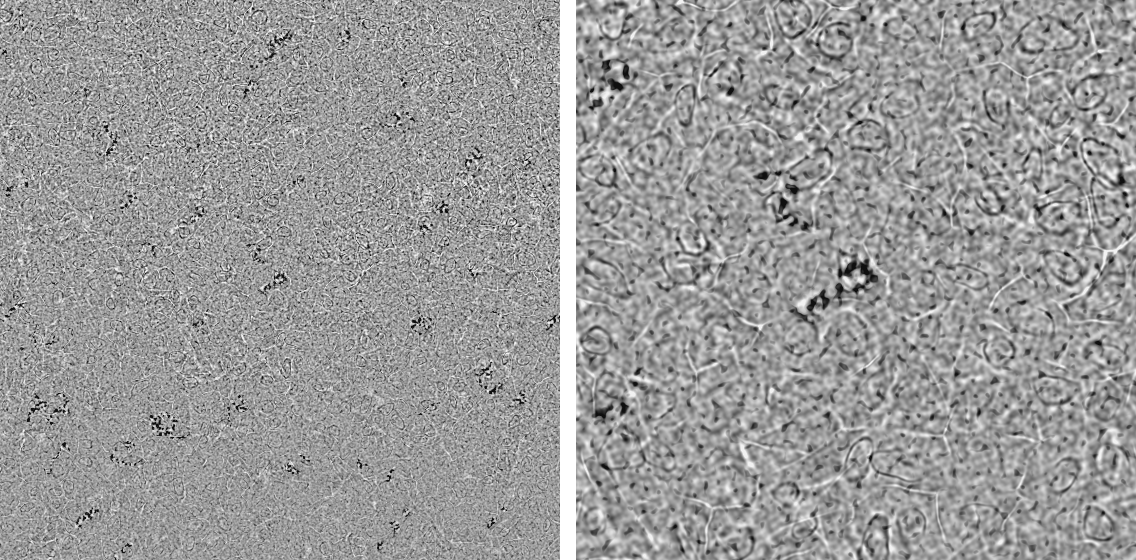
Left: the whole. Right: its middle third, enlarged.
Give the GLSL for this texture, as a three.js fragment shader.

```glsl
// Phase-contrast view of a crowded cell layer: thin-rimmed oval nuclei with nucleoli,
// bright membranes and fibres, fine sharpened grain and scattered dark debris.
// Jittered cells give the nuclei; gradient noise gives the grain and fibres.
varying vec2 vUv;

float hash(vec2 p) {
  return fract(sin(dot(p, vec2(127.1, 311.7))) * 43758.5453);
}

vec2 hash2(vec2 p) {
  return vec2(hash(p), hash(p + 57.3));
}

mat2 rotate(float angle) {
  float c = cos(angle), s = sin(angle);
  return mat2(c, -s, s, c);
}

float corner(vec2 cell, vec2 offset) {
  float angle = 6.2832 * hash(cell);
  return dot(vec2(cos(angle), sin(angle)), offset);
}

// Gradient noise, roughly -0.7 to 0.7
float noise(vec2 p) {
  vec2 i = floor(p), f = fract(p);
  vec2 u = f * f * f * (f * (f * 6.0 - 15.0) + 10.0);
  vec2 e = vec2(1.0, 0.0);
  return mix(mix(corner(i, f), corner(i + e, f - e), u.x),
             mix(corner(i + e.yx, f - e.yx), corner(i + 1.0, f - 1.0), u.x), u.y);
}

// Line profile with a fringe of opposite sign on both sides
float fringe(float x) {
  return (1.0 - x * x) * exp(-0.5 * x * x);
}

// Round dot with a ring of opposite sign
float dotFringe(float x) {
  return (1.0 - 0.5 * x * x) * exp(-0.5 * x * x);
}

// Nuclei with dark rims and nucleoli, and membranes between the cells
float cellLayer(vec2 uv) {
  vec2 p = uv * 27.0;
  p += 0.3 * vec2(noise(uv * 32.0), noise(uv * 32.0 + 40.0));
  p += 0.06 * vec2(noise(uv * 100.0), noise(uv * 100.0 + 40.0));
  vec2 base = floor(p);
  float gritty = clamp(0.8 + 1.3 * noise(uv * 95.0 + 15.0), 0.1, 1.4);
  float nearest = 9.0, second = 9.0, shade = 0.0;
  for (int y = -1; y <= 1; y++) {
    for (int x = -1; x <= 1; x++) {
      vec2 id = base + vec2(float(x), float(y));
      vec2 q = p - id - 0.5 - 0.7 * (hash2(id) - 0.5);
      q = rotate(3.1416 * hash(id + 11.0)) * q;
      float d = length(q * vec2(0.84, 1.18));
      second = min(second, max(nearest, d));
      nearest = min(nearest, d);

      float radius = mix(0.2, 0.31, hash(id + 23.0));
      float strength = mix(0.3, 1.0, hash(id + 31.0));
      shade -= strength * gritty * fringe((d - radius) / 0.04);
      for (int k = 0; k < 3; k++) {
        vec2 spot = q - 0.3 * (hash2(id + 71.0 + 9.0 * float(k)) - 0.5);
        shade -= 0.8 * strength * dotFringe(length(spot) / 0.045);
      }
    }
  }
  float broken = smoothstep(-0.2, 0.3, noise(uv * 38.0 + 7.0));
  return shade + 0.8 * broken * fringe((second - nearest) / 0.06);
}

// Long thin strands in a few directions, each in its own patches
float fibres(vec2 uv) {
  float shade = 0.0;
  for (int k = 0; k < 4; k++) {
    float n = float(k);
    vec2 q = rotate(0.2 + 0.7 * n) * uv + 0.01 * noise(uv * 18.0 + n * 9.0);
    float strand = noise(q * vec2(14.0, 45.0) + n * 31.0);
    float patches = smoothstep(-0.05, 0.3, noise(uv * 16.0 + n * 17.0));
    shade += patches * (fringe(strand / 0.065) - 0.05);
  }
  return shade;
}

// Soft sparse blobs that mark where debris gathers
float debrisMask(vec2 uv) {
  vec2 p = uv * 10.0 + 0.5 * noise(uv * 30.0);
  vec2 base = floor(p);
  float mask = 0.0;
  for (int y = -1; y <= 1; y++) {
    for (int x = -1; x <= 1; x++) {
      vec2 id = base + vec2(float(x), float(y));
      vec2 q = rotate(3.1416 * hash(id + 5.0)) * (p - id - hash2(id + 3.0));
      float size = mix(0.07, 0.18, pow(hash(id + 13.0), 2.0));
      q *= vec2(0.6, 1.5) / size;
      mask = max(mask, step(0.5, hash(id + 19.0)) * exp(-dot(q, q)));
    }
  }
  return mask;
}

void main() {
  vec2 uv = vUv;
  float fine = noise(rotate(0.5) * uv * 260.0);
  float medium = noise(rotate(1.1) * uv * 155.0 + 60.0);
  float patches = noise(uv * 4.0 + 3.0) + 0.6 * noise(uv * 10.0);

  // Relief is strong at the top and fades towards the bottom
  float contrast = mix(0.7, 1.1, smoothstep(0.0, 0.7, uv.y)) * (1.0 + 0.22 * patches);
  float relief = 0.32 * fine + 0.17 * medium + 0.27 * cellLayer(uv) + 0.12 * fibres(uv);
  relief += 0.022 - 0.3 * smoothstep(0.2, 0.5, noise(rotate(0.9) * uv * 200.0 + 20.0));
  float grey = 0.605 + contrast * relief;

  // Gritty dark debris with pale gaps
  float mask = smoothstep(0.1, 0.5, debrisMask(uv));
  float grit = noise(rotate(0.8) * uv * 170.0 + 90.0) + 0.6 * fine;
  grey -= 0.6 * mask * smoothstep(-0.05, 0.3, grit);
  grey += 0.22 * mask * smoothstep(0.0, 0.35, -grit);

  gl_FragColor = vec4(vec3(clamp(grey, 0.06, 0.95)), 1.0);
}
```
